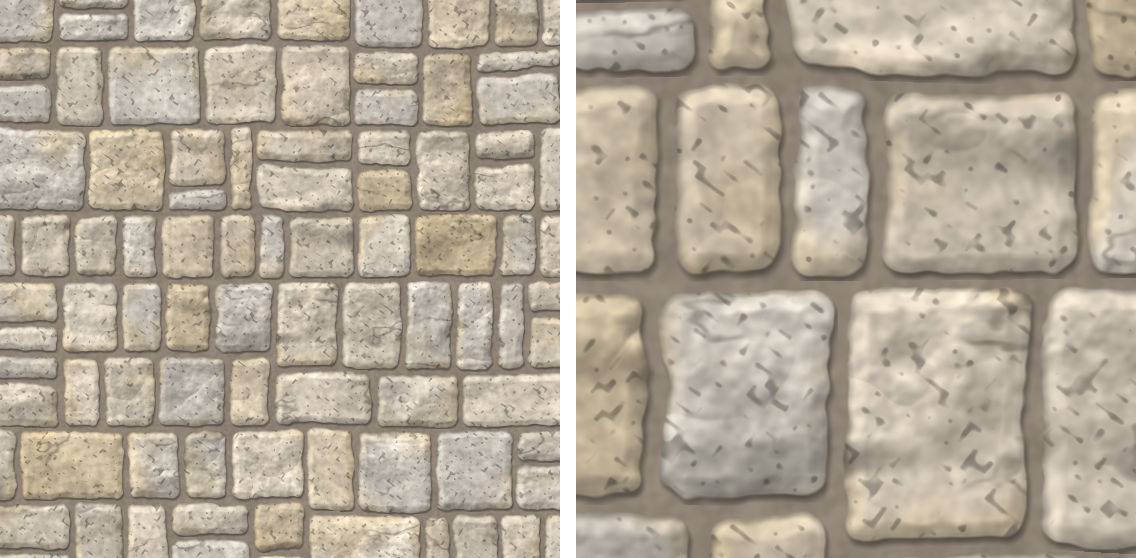
Left: the whole. Right: its middle third, enlarged.
This texture is drawn by a WebGL 2 fragment shader. Its source:

```glsl
#version 300 es
precision highp float;
uniform vec2 u_resolution;
out vec4 fragColor;

const vec2 LIGHT_DIR = vec2(-0.45, 0.89);
const vec2 WALL_MIN = vec2(-0.05);
const vec2 WALL_MAX = vec2(1.07);
const mat2 TURN = mat2(0.8, 0.6, -0.6, 0.8);

float hash(vec2 p) {
    return fract(sin(dot(p, vec2(127.1, 311.7))) * 43758.5453);
}

float noise(vec2 p) {
    vec2 cell = floor(p), f = fract(p);
    f = f * f * (3.0 - 2.0 * f);
    float low = mix(hash(cell), hash(cell + vec2(1, 0)), f.x);
    float high = mix(hash(cell + vec2(0, 1)), hash(cell + vec2(1, 1)), f.x);
    return mix(low, high, f.y);
}

float fbm(vec2 p, int octaves) {
    float sum = 0.0, amplitude = 0.5;
    for (int i = 0; i < octaves; i++) {
        p = TURN * p;
        sum += amplitude * noise(p);
        p = 2.0 * p + 7.3;
        amplitude *= 0.5;
    }
    return sum;
}

// Cuts the wall into ever smaller rectangles until one stone remains
void findStone(vec2 p, inout vec2 lo, inout vec2 hi) {
    for (int i = 0; i < 12; i++) {
        vec2 size = hi - lo;
        vec2 key = lo * 3.1 + hi * 7.7;
        float stopArea = mix(0.0145, 0.036, pow(hash(key), 2.0));
        if (i > 3 && size.x * size.y < stopArea) break;

        bool flatCut = size.y > 0.21 || size.x < size.y * mix(0.8, 1.4, hash(key + 1.7));
        flatCut = i < 2 || (i > 2 && flatCut && size.y > 0.115);
        if (!flatCut && size.x < 0.1) break;

        float pick = hash(key + 4.3);
        float ratio = mix(0.38, 0.62, pick);
        if (i > 3 && hash(key + 8.9) < 0.2) ratio = pick < 0.5 ? 0.29 : 0.71;
        vec2 cut = mix(lo, hi, ratio);
        if (flatCut) {
            if (p.y < cut.y) hi.y = cut.y; else lo.y = cut.y;
        } else {
            if (p.x < cut.x) hi.x = cut.x; else lo.x = cut.x;
        }
    }
}

// Signed distance to a rounded block with a chipped outline
float stoneDistance(vec2 p, vec2 center, vec2 halfSize, vec2 seed) {
    float radius = min(0.013, 0.5 * min(halfSize.x, halfSize.y));
    vec2 q = abs(p - center) - halfSize + radius;
    float box = length(max(q, 0.0)) + min(max(q.x, q.y), 0.0) - radius;
    float chips = 0.006 * (noise(p * 27.0 + seed) - 0.5);
    return box + chips + 0.0035 * (noise(TURN * p * 95.0 + seed) - 0.5);
}

// Height of the split face, rougher in patches, falling off at the rim
float stoneHeight(vec2 p, float dist, vec2 seed) {
    vec2 q = p + seed;
    float roughness = mix(0.5, 1.5, smoothstep(0.4, 0.7, noise(q * 8.0)));
    float ledges = 0.012 * abs(fbm(q * vec2(9.0, 13.0), 3) - 0.44);
    float face = 0.012 * fbm(q * 12.0, 5);
    return roughness * (face + ledges) + 0.003 * smoothstep(0.0, 0.013, -dist);
}

vec3 stoneColor(vec2 p, float dist, vec2 seed) {
    vec2 q = p + seed;
    float kind = hash(seed + 2.6);
    vec3 cream = vec3(0.795, 0.752, 0.684);
    vec3 ochre = vec3(0.755, 0.68, 0.55);
    vec3 grey = vec3(0.765, 0.742, 0.70);
    vec3 color = mix(cream, grey, smoothstep(0.6, 0.15, kind));
    float rim = 0.12 * smoothstep(-0.02, 0.0, dist);
    float stain = 0.55 * smoothstep(0.48, 0.75, fbm(q * 10.0, 4) + rim);
    stain += 0.7 * smoothstep(0.78, 0.95, kind);
    color = mix(color, ochre, min(stain, 0.85));
    color *= mix(0.96, 1.04, hash(seed + 5.2));
    return color * (0.91 + 0.2 * fbm(q * 18.0, 4));
}

void main() {
    vec2 p = gl_FragCoord.xy / u_resolution;
    float pixel = 1.0 / u_resolution.y;
    p += 0.009 * (vec2(noise(p * 7.0), noise(p * 7.0 + 31.0)) - 0.5);

    vec2 lo = WALL_MIN, hi = WALL_MAX;
    findStone(p, lo, hi);
    vec2 center = 0.5 * (lo + hi);
    vec2 seed = 4.0 * vec2(hash(center), hash(center + 3.7));
    vec2 halfSize = 0.5 * (hi - lo) - mix(0.004, 0.0065, hash(seed));

    // Relief lighting from the height difference towards the light
    float stepSize = 0.0025;
    vec2 lit = p + LIGHT_DIR * stepSize;
    float dist = stoneDistance(p, center, halfSize, seed);
    float litDist = stoneDistance(lit, center, halfSize, seed);
    float slope = (stoneHeight(p, dist, seed) - stoneHeight(lit, litDist, seed)) / stepSize;
    vec3 stone = stoneColor(p, dist, seed) * clamp(1.0 + 0.6 * slope, 0.5, 1.16);

    // Mineral grain, clefts and small pits
    vec2 q = p + seed;
    stone *= 1.0 + 0.3 * (fbm(q * 110.0, 2) - 0.375);
    float cleft = 1.0 - smoothstep(0.0, 0.03, abs(fbm(q * vec2(8.0, 13.0), 5) - 0.47));
    stone *= 1.0 - 0.22 * cleft * smoothstep(0.5, 0.75, noise(q * 11.0 + 9.0));
    stone *= 1.0 - 0.28 * smoothstep(0.74, 0.95, noise(TURN * q * 170.0));
    stone *= mix(0.84, 1.0, smoothstep(0.0, 0.005, -dist));

    // Mortar with the shadow that each block casts
    float sand = 0.87 + 0.16 * fbm(p * 40.0, 3) + 0.1 * noise(TURN * p * 190.0);
    vec3 mortar = vec3(0.56, 0.515, 0.46) * sand;
    float shadowDist = stoneDistance(p + LIGHT_DIR * 0.004, center, halfSize, seed);
    mortar *= mix(0.64, 1.0, smoothstep(-0.003, 0.003, shadowDist));

    float edge = max(0.0012, 0.8 * pixel);
    fragColor = vec4(mix(stone, mortar, smoothstep(-edge, edge, dist)), 1.0);
}
```
